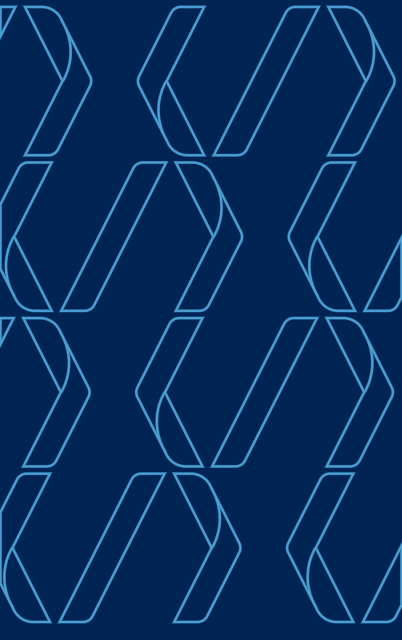
This pattern is drawn by a WebGL 2 fragment shader. Its source:

```glsl
#version 300 es
precision highp float;
// Staggered rows of outlined folded chevrons and slanted bars on navy.

uniform vec2 u_resolution;
out vec4 fragColor;

const vec3 NAVY = vec3(0.00, 0.14, 0.33);
const vec3 SKY  = vec3(0.29, 0.62, 0.82);

// Lengths are in design units: the canvas is UNITS_HIGH units tall.
const float UNITS_HIGH   = 768.0;
const float ROWS         = 4.0;
const float ROW_PITCH    = 186.7;
const float FIRST_CENTER = 97.3;   // from the top edge to the middle of row 0
const float COL_PITCH    = 364.0;
const float ROW_SHIFT    = 181.0;
const float START_X      = 30.0;
const float GAP          = 12.0;   // space between neighbouring shapes
const float HALF_HEIGHT  = 89.0;
const float SLOPE        = 0.505;  // sideways run per unit of height
const float BAND         = 36.0;   // horizontal width of a band
const float INNER_X      = 45.0;   // inner vertex of the chevron
const float MIRROR_X     = 215.0;  // tip of the turned chevron
const float BAR_X        = 289.5;  // middle of the slanted bar
const float CORNER       = 13.0;
const float FOLD_CORNER  = 26.0;
const vec2  FOLD_CENTER  = vec2(-15.2, 35.0);
const float FOLD_RADIUS  = 70.0;
const float FOLD_REACH   = 34.5;
const float HALF_LINE    = 1.6;
const float EDGE_INSET   = 0.5;

const float SLANT_COS  = inversesqrt(1.0 + SLOPE * SLOPE);
const float CAP_DOT    = SLOPE * SLANT_COS;
const float VERTEX_DOT = (1.0 - SLOPE * SLOPE) * SLANT_COS * SLANT_COS;

// Intersects two half planes with an exact arc; k is the dot of their normals.
float roundCorner(float a, float b, float k, float r) {
    float u = a + r, v = b + r;
    if (u > k * v && v > k * u)
        return sqrt((u * u + v * v - 2.0 * k * u * v) / (1.0 - k * k)) - r;
    return max(a, b);
}

// Right-pointing band, with its upper left tip at x = 0.
float chevron(vec2 p) {
    float h = abs(p.y);
    float outerX = p.x - INNER_X - BAND;
    float upper = (outerX + SLOPE * p.y) * SLANT_COS;
    float lower = (outerX - SLOPE * p.y) * SLANT_COS;
    float capRadius = p.y > 0.0 ? FOLD_CORNER : CORNER;
    float cap = roundCorner(h - HALF_HEIGHT, max(upper, lower), CAP_DOT, capRadius);
    float vertex = roundCorner(upper, lower, VERTEX_DOT, CORNER);
    float notch = (INNER_X - SLOPE * h - p.x) * SLANT_COS;
    return max(max(cap, vertex), notch);
}

// Curved crease where the upper arm folds over.
float foldLine(vec2 p) {
    vec2 q = p - FOLD_CENTER;
    float arc = q.x > 0.0 ? abs(length(q) - FOLD_RADIUS) : 1e3;
    return max(arc, abs(q.y) - FOLD_REACH);
}

// Slanted bar with two opposite corners rounded.
float bar(vec2 p) {
    float s = (p.x - SLOPE * p.y) * SLANT_COS;
    float side = abs(s) - 0.5 * BAND * SLANT_COS;
    float cap = abs(p.y) - HALF_HEIGHT;
    return s * p.y < 0.0 ? roundCorner(side, cap, CAP_DOT, CORNER) : max(side, cap);
}

void main() {
    float unit = UNITS_HIGH / u_resolution.y;
    vec2 p = gl_FragCoord.xy * unit;
    float halfWidth = 0.5 * u_resolution.x * unit;

    // Row and column repeat, each row shifted sideways.
    float down = UNITS_HIGH - p.y - FIRST_CENTER;
    float row = floor(down / ROW_PITCH + 0.5);
    vec2 cell = vec2(p.x - START_X - ROW_SHIFT * row, row * ROW_PITCH - down);
    cell.x = mod(cell.x + 0.5 * GAP, COL_PITCH) - 0.5 * GAP;
    vec2 turned = vec2(MIRROR_X - cell.x, -cell.y);

    // Shapes are closed off by the canvas sides.
    float sides = abs(p.x - halfWidth) - halfWidth + EDGE_INSET;
    float shapes = min(min(chevron(cell), chevron(turned)),
                       bar(cell - vec2(BAR_X, 0.0)));
    float line = abs(max(shapes, sides));
    line = min(line, min(foldLine(cell), foldLine(turned)));

    // Stroke with soft edges, on whole rows only.
    float ink = 1.0 - smoothstep(-0.8 * unit, 0.8 * unit, line - HALF_LINE);
    ink *= step(0.0, row) * step(row, ROWS - 1.0);
    fragColor = vec4(mix(NAVY, SKY, ink), 1.0);
}
```
